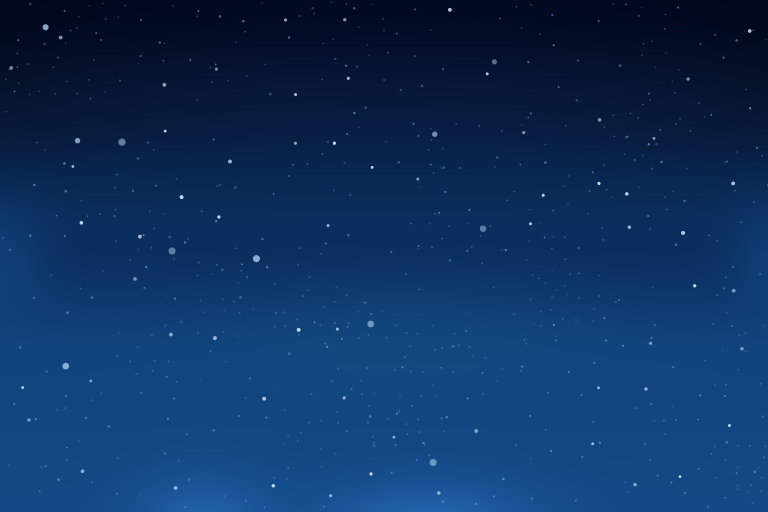
This background is drawn by a WebGL 2 fragment shader. Its source:

```glsl
#version 300 es
precision highp float;
// Starry night sky: deep blue vertical gradient, soft horizon glows and scattered stars.

#define ZENITH vec3(0.008, 0.035, 0.135)
#define UPPER vec3(0.030, 0.105, 0.240)
#define MIDDLE vec3(0.040, 0.180, 0.365)
#define LOWER vec3(0.068, 0.268, 0.495)
#define HORIZON vec3(0.075, 0.285, 0.525)
#define GLOW vec3(0.150, 0.410, 0.700)
#define HAZE vec3(0.080, 0.310, 0.500)
#define STAR_BLUE vec3(0.40, 0.67, 0.86)
#define STAR_WHITE vec3(0.86, 0.94, 1.00)

uniform vec2 u_resolution;
out vec4 fragColor;

float hash(vec2 p) {
    return fract(sin(dot(p, vec2(127.1, 311.7))) * 43758.5453);
}

float noise(vec2 p) {
    vec2 i = floor(p), f = fract(p);
    f = f * f * (3.0 - 2.0 * f);
    float low = mix(hash(i), hash(i + vec2(1, 0)), f.x);
    float high = mix(hash(i + vec2(0, 1)), hash(i + vec2(1, 1)), f.x);
    return mix(low, high, f.y);
}

// Soft elliptical light
float glow(vec2 uv, vec2 center, vec2 size) {
    vec2 d = (uv - center) / size;
    return exp(-dot(d, d));
}

vec3 skyColor(vec2 uv) {
    vec3 sky = mix(HORIZON, LOWER, smoothstep(0.0, 0.30, uv.y));
    sky = mix(sky, MIDDLE, smoothstep(0.28, 0.53, uv.y));
    sky = mix(sky, UPPER, smoothstep(0.54, 0.82, uv.y));
    sky = mix(sky, ZENITH, smoothstep(0.76, 1.0, uv.y));

    // Darker upper corners, brighter flanks and a faint central haze
    float side = abs(uv.x - 0.5) * 2.0;
    sky *= 1.0 - 0.22 * side * side * smoothstep(0.55, 0.85, uv.y);
    sky = mix(sky, LOWER, 0.75 * glow(uv, vec2(0.0, 0.47), vec2(0.06, 0.13)));
    sky = mix(sky, LOWER, 0.65 * glow(uv, vec2(1.0, 0.48), vec2(0.05, 0.12)));
    sky = mix(sky, HAZE, 0.35 * glow(uv, vec2(0.53, 0.35), vec2(0.22, 0.11)));

    // Lights just below the horizon
    sky = mix(sky, GLOW, 0.75 * glow(uv, vec2(0.265, -0.02), vec2(0.085, 0.085)));
    return mix(sky, GLOW, 0.85 * glow(uv, vec2(0.56, -0.02), vec2(0.13, 0.075)));
}

// At most one round star per grid cell, kept clear of the cell borders
float starLayer(vec2 p, float cells, float radius, float density, float seed) {
    vec2 id = floor(p * cells);
    vec2 key = id + seed;
    vec2 offset = 0.15 + 0.7 * vec2(hash(key + 3.7), hash(key + 9.2));
    float size = radius * mix(0.75, 1.15, hash(key + 5.3));
    float dist = length(p - (id + offset) / cells);
    float edge = 0.6 / u_resolution.y;
    float disc = 1.0 - smoothstep(size - edge, size + edge, dist);
    return disc * step(hash(key), density) * mix(0.55, 1.0, hash(key + 7.1));
}

void main() {
    vec2 uv = gl_FragCoord.xy / u_resolution;
    vec2 p = gl_FragCoord.xy / u_resolution.y;
    vec3 color = skyColor(uv);

    // Faint dust gathers in patches and towards the right edge
    float patches = smoothstep(0.58, 0.85, noise(p * 7.0 + 4.0));
    float crowd = 0.05 + 0.30 * patches + 0.12 * smoothstep(0.78, 1.0, uv.x);
    float dust = starLayer(p, 42.0, 0.0018, crowd, 11.0);
    float small = starLayer(p, 20.0, 0.0021, 0.36, 29.0);
    float medium = starLayer(p, 10.0, 0.0034, 0.42, 53.0);
    float large = starLayer(p, 5.0, 0.0062, 0.32, 71.0);

    color = mix(color, STAR_BLUE, 0.45 * dust);
    color = mix(color, STAR_BLUE, 0.70 * small);
    color = mix(color, STAR_WHITE, 0.90 * medium);
    color = mix(color, mix(STAR_BLUE, STAR_WHITE, 0.6), 0.85 * large);
    fragColor = vec4(color, 1.0);
}
```
